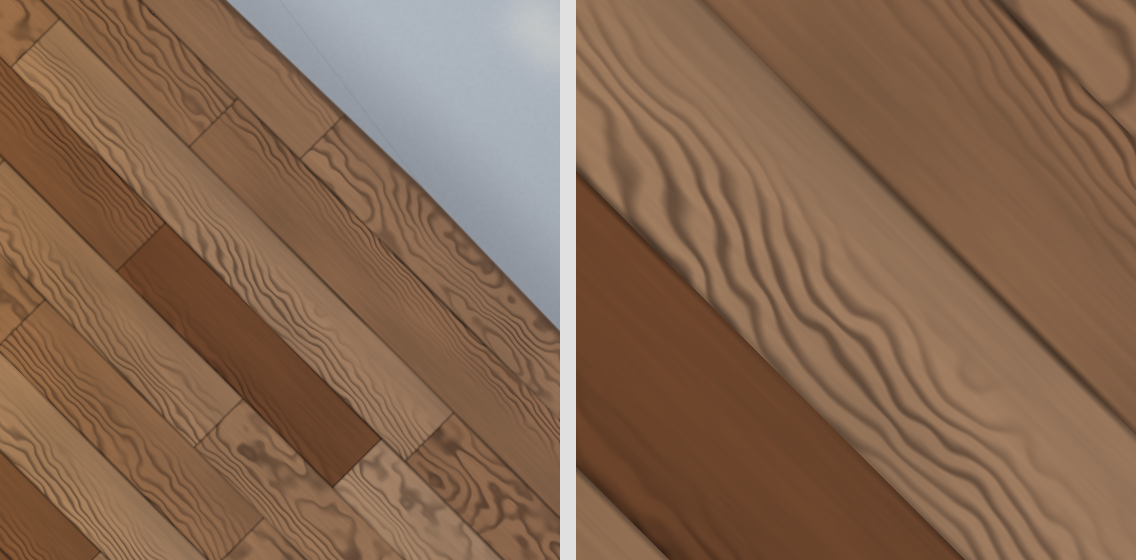
Left: the whole. Right: its middle third, enlarged.
A WebGL 2 fragment shader for this texture:

```glsl
#version 300 es
precision highp float;
// Diagonal oak floor boards with wavy grain, meeting a pale grey-blue wall.
uniform vec2 u_resolution;
out vec4 fragColor;

// Per row: the two end joints, then tone and figure side of its three boards.
// Side 0 figures the whole board; larger values push the figure to one edge.
const vec2 JOINTS[8] = vec2[8](vec2(0.82, 3.0), vec2(0.60, 3.0), vec2(0.14, 1.547),
  vec2(0.693, 1.465), vec2(0.293, 1.146), vec2(0.615, 1.396), vec2(0.0, 3.0), vec2(0.0, 1.165));
const vec3 TONES[8] = vec3[8](vec3(0.56, 0.56, 0.5), vec3(0.48, 0.42, 0.5), vec3(0.5, 0.74, 0.42),
  vec3(0.2, 0.0, 0.85), vec3(0.4, 0.66, 0.58), vec3(0.5, 0.46, 0.55), vec3(0.82), vec3(0.2, 0.2, 0.7));
const vec3 SIDES[8] = vec3[8](vec3(-1.3, 0.0, 0.0), vec3(-0.45, -1.25, 0.0), vec3(0.0, 0.85, 0.0),
  vec3(-0.95, 1.6, 0.1), vec3(0.6, 0.85, 0.0), vec3(0.0, 0.75, 0.0), vec3(0.9), vec3(1.2, 1.2, 0.0));

float hash(vec2 p) {
  vec3 q = fract(p.xyx * 0.1031);
  q += dot(q, q.yzx + 33.33);
  return fract((q.x + q.y) * q.z);
}

float noise(vec2 p) {
  vec2 i = floor(p), f = fract(p);
  f = f * f * (3.0 - 2.0 * f);
  return mix(mix(hash(i), hash(i + vec2(1, 0)), f.x),
             mix(hash(i + vec2(0, 1)), hash(i + vec2(1, 1)), f.x), f.y);
}

// Dark ring lines: contours of a stretched, warped height field.
float grain(vec2 p, float side, float seed) {
  vec2 q = p + seed * vec2(7.3, 3.1);
  float cathedral = 2.0 * p.y + 7.0 * noise(q * vec2(0.6, 1.7));
  float straight = 9.0 * p.y - 1.1 * p.x + 3.5 * noise(q * vec2(0.7, 1.3));
  float field = mix(cathedral, straight, smoothstep(0.1, 0.7, abs(side)));
  field += 1.3 * noise(q * vec2(2.3, 4.0)) + 0.55 * noise(q * vec2(6.0, 8.0));
  float ring = fract(field);
  float line = smoothstep(0.3, 0.76, ring) * (1.0 - smoothstep(0.74, 1.0, ring));
  float band = 1.0 - smoothstep(0.25, 0.75, abs(p.y - 0.5 - 0.5 * side));
  return line * band * (0.3 + 0.9 * noise(q * vec2(1.2, 4.0)));
}

vec3 boardColor(float tone) {
  vec3 umber = vec3(0.41, 0.26, 0.165), oak = vec3(0.52, 0.385, 0.28), pale = vec3(0.62, 0.505, 0.405);
  return mix(mix(umber, oak, min(tone * 2.0, 1.0)), pale, max(tone * 2.0 - 1.0, 0.0));
}

vec3 floorColor(vec2 p) {
  float along = p.x + p.y, across = (p.y - p.x - 0.1016) / 0.1758 + 3.0;
  int row = clamp(int(floor(across)), 0, 7);
  vec2 joint = JOINTS[row];
  int board = int(along > joint.x) + int(along > joint.y);
  float seed = float(row * 3 + board) + 1.0;
  vec2 q = vec2(along / 0.1758, fract(across));

  // Base tone, long fibres and soft stains
  vec3 color = boardColor(TONES[row][board]);
  color *= 0.96 + 0.06 * noise(q * vec2(1.6, 26.0) + seed * 9.0) + 0.035 * noise(q * vec2(5.0, 60.0));
  color *= 0.94 + 0.12 * noise(q * vec2(0.8, 2.5) + seed * 5.0);

  // Warm light at the left, greyer sheen at the right
  color *= mix(vec3(1.04, 1.0, 0.9), vec3(1.0), smoothstep(0.0, 0.45, p.x));
  color = mix(color, vec3(0.54, 0.43, 0.37), 0.25 * smoothstep(0.1, 0.9, p.x - 0.4 * p.y));

  // Figure, lighter between its dark rings
  float side = SIDES[row][board];
  float figured = 1.0 - smoothstep(0.3, 0.75, abs(q.y - 0.5 - 0.5 * side));
  color *= 1.0 + 0.06 * figured;
  color = mix(color, color * vec3(0.48, 0.46, 0.46), min(grain(q, side, seed), 1.0) * 0.66);

  // Seams between rows and at board ends
  float rowGap = min(q.y, 1.0 - q.y);
  float endGap = min(abs(along - joint.x), abs(along - joint.y)) / 0.1758;
  float wear = 0.1 + 0.35 * noise(vec2(q.x * 1.5, floor(across + 0.5)));
  color *= 1.0 - wear * (1.0 - smoothstep(0.0, 0.04, rowGap));
  color *= 1.0 - 0.26 * (1.0 - smoothstep(0.0, 0.032, endGap));
  return color;
}

vec3 wallColor(vec2 p, float rise) {
  vec3 color = mix(vec3(0.57, 0.595, 0.63), vec3(0.66, 0.69, 0.73), smoothstep(0.0, 0.24, rise));
  color += 0.03 * (1.0 - smoothstep(0.0, 0.4, p.y)) - 0.01;
  // Diagonal streak of light in the corner
  vec2 d = p - vec2(0.97, 0.06);
  float glow = (1.0 - smoothstep(0.0, 0.09, abs(d.x - d.y) * 0.7)) * (1.0 - smoothstep(0.03, 0.16, abs(d.x + d.y)));
  color = mix(color, vec3(0.79, 0.80, 0.79), 0.7 * glow);
  // Faint skirting line
  float crease = abs(p.x - 0.50 - 0.76 * p.y) * 0.8;
  color -= 0.025 * (1.0 - smoothstep(0.0, 0.003, crease)) * step(p.y, 0.336);
  return color + 0.012 * (noise(p * 180.0) - 0.5);
}

void main() {
  vec2 p = gl_FragCoord.xy / u_resolution;
  p.y = 1.0 - p.y;
  float rise = p.x - p.y - 0.419 + 0.045 * abs(p.x - 0.755);

  // Contact shadow on the floor along the wall
  vec3 wood = floorColor(p);
  float shade = 0.6 * smoothstep(-0.024, -0.004, rise) + 0.08 * smoothstep(-0.09, 0.0, rise);
  wood = mix(wood, vec3(0.28, 0.21, 0.17), shade);

  vec3 color = mix(wood, wallColor(p, rise), smoothstep(-0.003, 0.004, rise));
  fragColor = vec4(color, 1.0);
}
```
